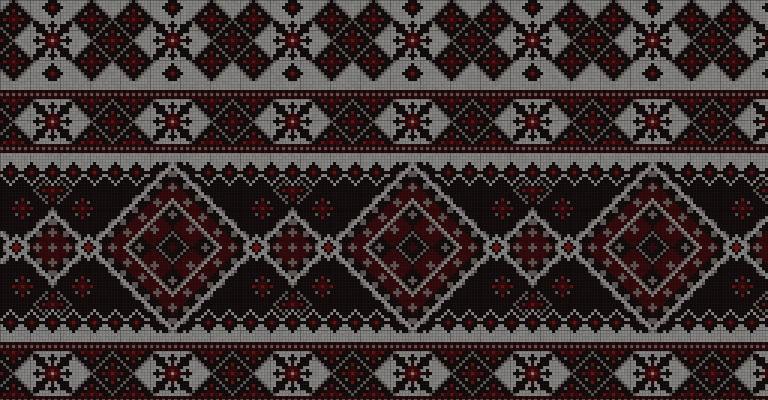
Write a WebGL 2 fragment shader that draws this pattern.

```glsl
#version 300 es
precision highp float;
// Cross-stitch border: a wide band of stepped diamonds between star friezes.
// Each stitch is one cell of a grid 256 cells wide; folded coordinates and
// city-block distances choose its thread, then a fine weave is laid over it.
uniform vec2 u_resolution;
out vec4 outColor;

const vec3 LIGHT = vec3(0.52, 0.52, 0.51);
const vec3 DUSTY = vec3(0.37, 0.34, 0.33);
const vec3 DARK = vec3(0.06, 0.035, 0.035);
const vec3 WINE = vec3(0.19, 0.025, 0.035);
const vec3 RED = vec3(0.40, 0.07, 0.07);
const vec3 WEAVE = vec3(0.18, 0.16, 0.16);
const float STITCHES = 256.0;
const float MIDDLE_ROW = 82.0;

float hash(vec2 p) {
  return fract(sin(dot(p, vec2(127.1, 311.7))) * 43758.5453);
}

// Distance to the nearest multiple of n
float fold(float x, float n) {
  return abs(x - n * floor(x / n + 0.5));
}

float diamond(vec2 p, vec2 centre) {
  p = abs(p - centre);
  return p.x + p.y;
}

// Small flower of red and dusty stitches
vec3 flower(vec2 p) {
  p = abs(p);
  float far = max(p.x, p.y), near = min(p.x, p.y);
  if (near < 0.5 && (far < 0.5 || abs(far - 3.0) < 0.5)) return RED;
  if (abs(far - 2.0) < 0.5 && abs(near - 2.0) < 0.5) return DUSTY;
  return far + near < 2.5 ? WINE : DARK;
}

vec3 bud(float r) {
  return r < 0.5 ? RED : r < 1.5 ? WINE : DARK;
}

// Eight-armed star with broad diagonals and a red heart
vec3 star(vec2 p) {
  float far = max(p.x, p.y), near = min(p.x, p.y);
  if (far < 0.5) return LIGHT;
  if (p.x + p.y < 3.5) return p.x + p.y < 1.5 ? RED : WINE;
  bool diagonalArm = far - near < 1.5 || (far - near < 2.5 && abs(far - 5.0) < 0.5);
  bool straightArm = near < 0.5 || (near < 1.5 && abs(far - 5.0) < 0.5);
  return diagonalArm || straightArm ? DARK : LIGHT;
}

// Stars alternating with clusters of five diamonds
vec3 frieze(float col, float y) {
  vec2 s = vec2(fold(col - 17.0, 40.0), abs(y));
  vec2 c = vec2(20.0 - s.x, s.y);
  vec2 centre = diamond(c, vec2(0)) < diamond(c, vec2(7)) ? vec2(0) : vec2(7);
  float r = diamond(c, centre);
  if (r < 6.5) return flower(c - centre);
  float b = diamond(s, vec2(0, 11));
  if (b < 3.5) return bud(b);
  if (max(s.x, s.y) < 6.5) return star(s);
  return r < 7.5 ? DUSTY : LIGHT;
}

// Pale rope with hooks, t is the offset across it and w runs along it
vec3 rope(float t, float w) {
  float tooth = fold(w, 8.0);
  if (abs(t) < 1.0) return LIGHT;
  bool hook = t < 0.0 ? tooth < 1.5 : tooth > 2.5 && t < 2.0;
  return hook ? DUSTY : DARK;
}

// Inside of the large diamond, from the outer ring to the core
vec3 medallion(vec2 p) {
  float r = p.x + p.y, w = p.x - p.y;
  if (r > 22.5) return DARK;
  if (r > 16.5) return max(abs(r - 20.0), fold(w, 10.0)) < 1.5 ? DUSTY : WINE;
  if (r > 14.5) return r > 15.5 ? LIGHT : DUSTY;
  float cross = min(diamond(p, vec2(6)), min(diamond(p, vec2(11, 0)), diamond(p, vec2(0, 11))));
  if (cross < 1.5 || abs(r - 5.0) < 0.5) return DUSTY;
  return r > 6.5 && abs(w) < 6.5 || r < 1.5 ? WINE : DARK;
}

// Large diamonds, linking small diamonds and the dark fields between
vec3 mainBand(float col, float y) {
  vec2 p = vec2(fold(col - 57.0, 80.0), y);
  vec2 u = vec2(40.0 - p.x, y);
  float r = p.x + p.y, link = u.x + u.y;
  float knot = diamond(p, vec2(28, 0));
  if (knot < 4.5) return knot < 1.5 ? RED : knot < 2.5 ? DARK : LIGHT;
  if (r < 23.5) return medallion(p);
  if (r < 31.5) return rope(r - 27.5, p.x - p.y);
  if (link < 7.5) {
    float cross = min(link, min(diamond(u, vec2(5, 0)), diamond(u, vec2(0, 5))));
    return cross < 1.5 ? DUSTY : WINE;
  }
  if (link < 15.5) return rope(link - 11.5, u.x - u.y);
  float b = fold(u.x, 7.0) + abs(y - 25.0);
  if (b < 3.5) return bud(b);
  if (b < 4.5 || y > 25.5) return LIGHT;
  float wedge = diamond(u, vec2(0, 19));
  if (wedge < 5.5) return flower(u - vec2(0, 19));
  return wedge < 6.5 ? DUSTY : flower(u - vec2(10, 13));
}

vec3 thread(vec2 cell) {
  float y = abs(cell.y - MIDDLE_ROW);
  if (y < 28.5) return mainBand(cell.x, y);
  if (abs(y - 42.0) < 7.5) return frieze(cell.x, y - 42.0);
  float edge = abs(abs(y - 42.0) - 9.0);
  if (edge < 0.5) return fold(cell.x, 2.0) < 0.5 ? DUSTY : WINE;
  if (edge < 1.5) return fold(cell.x, 2.0) < 0.5 ? WINE : DARK;
  return y > 55.0 ? frieze(cell.x, y - 69.0) : LIGHT;
}

// One stitch with its weave, guide lines and slight unevenness
vec3 cloth(vec2 g) {
  vec2 cell = floor(g), f = fract(g);
  vec2 gap = 1.0 - smoothstep(0.12, 0.35, f);
  vec2 guide = gap * step(fract((cell + 0.5) / 10.0), vec2(0.1));
  vec3 c = mix(thread(cell), WEAVE, 0.27 * max(gap.x, gap.y));
  c *= 1.0 - 0.3 * max(guide.x, guide.y);
  return c * (0.96 + 0.08 * hash(cell));
}

void main() {
  vec3 sum = vec3(0);
  for (int i = 0; i < 4; i++) {
    vec2 offset = vec2(i % 2, i / 2) * 0.5 - 0.25;
    vec2 pos = gl_FragCoord.xy + offset;
    pos.y = u_resolution.y - pos.y;
    sum += cloth(pos / u_resolution.x * STITCHES);
  }
  outColor = vec4(sum / 4.0, 1.0);
}
```
